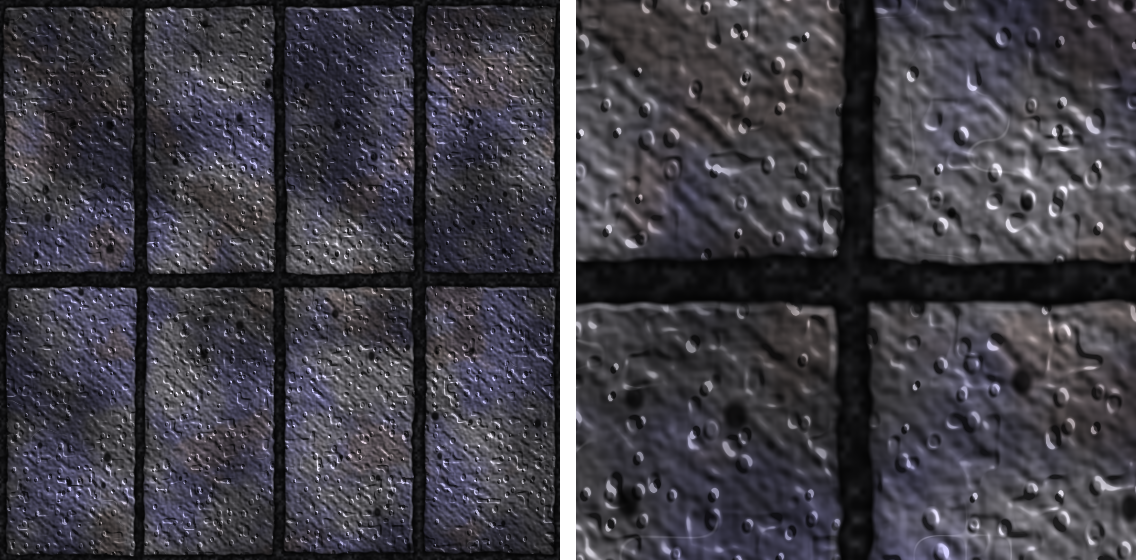
Left, the full canvas; right, a detail of the centre.
A Shadertoy shader for this texture:

```glsl
// Dark blue-grey stone pavers, four across and two down, with black gritty joints.
// Each paver is a slightly jittered box distance with ragged edges; periodic value
// noise gives the mottling and a pitted relief that is lit from the upper right.

float hash(vec2 p) {
    return fract(sin(dot(p, vec2(127.1, 311.7))) * 43758.5);
}

// Value noise that wraps over the unit square (freq must be whole numbers)
float noise(vec2 uv, vec2 freq) {
    vec2 p = uv * freq, i = floor(p), f = fract(p);
    f = f * f * (3.0 - 2.0 * f);
    vec2 a = mod(i, freq), b = mod(i + 1.0, freq);
    return mix(mix(hash(a), hash(vec2(b.x, a.y)), f.x),
               mix(hash(vec2(a.x, b.y)), hash(b), f.x), f.y);
}

float fbm(vec2 uv, float freq) {
    float sum = 0.0, amp = 0.53;
    for (int i = 0; i < 4; i++) {
        sum += amp * noise(uv + float(i) * 0.37, vec2(freq));
        freq *= 2.0;
        amp *= 0.5;
    }
    return sum;
}

// Round spots scattered one per cell, present in a fraction of the cells
float spots(vec2 uv, float freq, float chance, float radius) {
    vec2 p = uv * freq, cell = floor(p);
    vec2 centre = 0.3 + 0.4 * vec2(hash(cell + 3.1), hash(cell + 7.7));
    float size = radius * (0.5 + hash(cell + 5.3));
    float d = length((fract(p) - centre) * vec2(1.0, 0.75));
    return step(hash(cell + 1.9), chance) * smoothstep(size, size * 0.4, d);
}

// Height of the stone skin: slanted grain, pits and raised grit
float relief(vec2 uv) {
    vec2 slant = vec2(uv.x + uv.y, uv.y);
    float h = 0.55 * noise(slant, vec2(105.0, 62.0));
    h += 0.45 * noise(uv, vec2(190.0));
    h -= 0.5 * smoothstep(0.68, 0.92, noise(uv + 0.31, vec2(84.0)));
    h -= 0.6 * spots(uv, 38.0, 0.3, 0.16);
    return h + 0.5 * spots(uv + 0.5, 52.0, 0.3, 0.2);
}

void mainImage(out vec4 fragColor, in vec2 fragCoord) {
    vec2 uv = fragCoord / iResolution.xy;
    vec2 grid = vec2(4.0, 2.0);

    // Paver outline, shifted, tilted and frayed
    vec2 cell = floor(uv * grid);
    vec2 local = (fract(uv * grid) - 0.5) / grid;
    local -= 0.004 * (vec2(hash(cell + 11.0), hash(cell + 23.0)) - 0.5);
    local += 0.016 * (hash(cell + 37.0) - 0.5) * vec2(-local.y, local.x);
    local += 0.005 * (vec2(noise(uv, vec2(14.0)), noise(uv + 0.4, vec2(14.0))) - 0.5);
    local += 0.004 * (vec2(noise(uv, vec2(75.0)), noise(uv + 0.6, vec2(75.0))) - 0.5);
    vec2 halfSize = vec2(0.1145, 0.2375);
    vec2 q = abs(local) - halfSize + 0.004;
    float d = length(max(q, 0.0)) + min(max(q.x, q.y), 0.0) - 0.004;
    float stoneMask = smoothstep(0.002, -0.002, d);

    // Light on the relief
    float slope = relief(uv) - relief(uv + 0.0024 * vec2(0.65, 0.76));

    // Mottled stone, drifting between blue, grey and faint brown
    float tone = fbm(uv, 7.0) + 0.12 * (hash(cell + 51.0) - 0.5);
    float tint = fbm(uv + 0.23, 9.0);
    vec3 stone = mix(vec3(0.235, 0.230, 0.310), vec3(0.285, 0.280, 0.295),
                     smoothstep(0.35, 0.65, tint));
    stone = mix(stone, vec3(0.270, 0.235, 0.225),
                0.6 * smoothstep(0.56, 0.72, fbm(uv + 0.71, 11.0)));
    stone *= mix(0.62, 1.4, smoothstep(0.22, 0.78, tone));
    stone *= 0.92 + 0.16 * noise(uv + 0.17, vec2(256.0));
    stone *= clamp(1.0 + 2.1 * slope, 0.3, 1.8);
    stone += vec3(0.22, 0.22, 0.23) * smoothstep(0.17, 0.42, slope);

    // Deep holes
    stone *= 1.0 - 0.75 * spots(uv + 0.13, 17.0, 0.2, 0.11);

    // Pale curved scuffs in a few worn patches
    float scuff = smoothstep(0.035, 0.0, abs(noise(uv + 0.45, vec2(34.0, 42.0)) - 0.5));
    scuff *= smoothstep(0.64, 0.78, noise(uv + 0.59, vec2(13.0)));
    stone += 0.16 * scuff * noise(uv, vec2(110.0));

    // Worn arrises: bright on the top and right, dim elsewhere
    vec2 toEdge = halfSize - local;
    float facing = max(smoothstep(0.008, 0.003, toEdge.y),
                       0.7 * smoothstep(0.008, 0.003, toEdge.x));
    float rim = smoothstep(-0.0065, -0.003, d) * smoothstep(0.25, 0.75, noise(uv, vec2(46.0)));
    stone *= 1.0 - 0.3 * smoothstep(-0.010, 0.0, d);
    stone += vec3(0.20, 0.20, 0.21) * rim * (0.12 + 0.88 * facing);

    // Gritty joint, blackest against the stone
    float grit = noise(uv, vec2(230.0)) * noise(uv + 0.3, vec2(120.0));
    vec3 joint = vec3(0.030, 0.030, 0.033) + vec3(0.15, 0.15, 0.16) * grit;
    joint *= mix(0.45, 1.15, smoothstep(0.001, 0.009, d));

    fragColor = vec4(mix(joint, stone, stoneMask), 1.0);
}
```
